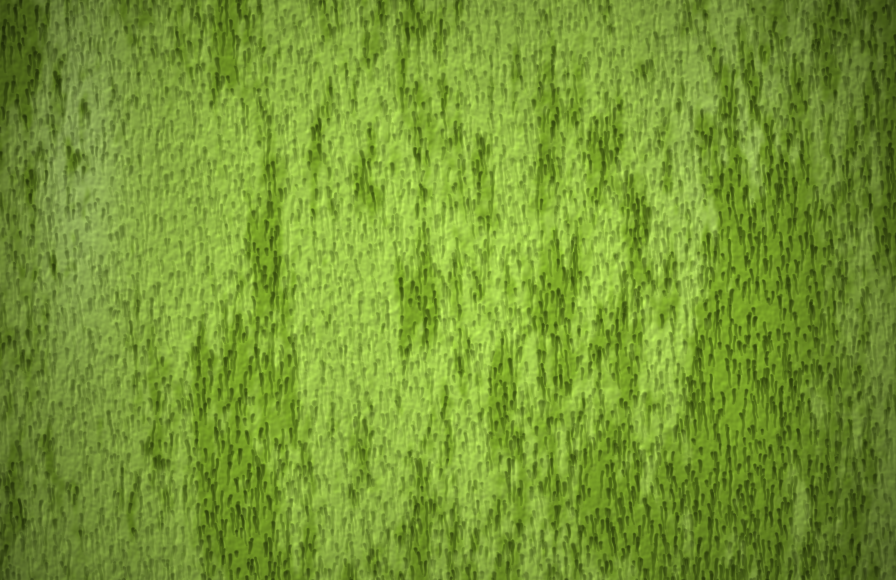
Write a WebGL 2 fragment shader that draws this texture.

```glsl
#version 300 es
precision highp float;
// Green scored plaster: vertical gouges and pits, mottled stain, rough grain and dark edges.
uniform vec2 u_resolution;
out vec4 fragColor;

vec3 hash3(vec2 p) {
  vec3 q = fract(vec3(p.xyx) * vec3(0.1031, 0.1030, 0.0973));
  q += dot(q, q.yxz + 33.33);
  return fract((q.xxy + q.yzz) * q.zyx);
}

// Cellular noise: signed soft bumps around one jittered point per cell.
float bumps(vec2 p) {
  vec2 cell = floor(p);
  float sum = 0.0;
  for (int j = -1; j <= 1; j++)
    for (int i = -1; i <= 1; i++) {
      vec2 id = cell + vec2(i, j);
      vec3 h = hash3(id + 71.0);
      vec2 d = p - id - h.xy;
      float k = max(0.0, 1.0 - dot(d, d));
      sum += (2.0 * h.z - 1.0) * k * k;
    }
  return sum;
}

// Tapered, slightly leaning gouges, one per cell, deepest at the upper end.
float gouges(vec2 p, vec2 size, float width, float seed) {
  vec2 cell = floor(p / size);
  float pixel = 1.0 / u_resolution.y;
  float depth = 0.0;
  for (int j = -1; j <= 1; j++)
    for (int i = -1; i <= 1; i++) {
      vec2 id = cell + vec2(i, j);
      vec3 place = hash3(id + seed);
      vec3 form = hash3(id + seed + 137.0);
      vec2 d = p - (id + place.xy) * size;
      d.x += d.y * (form.x - 0.4) * 0.3 + 0.0007 * sin(d.y * 260.0 + form.y * 6.3);
      float halfLength = size.y * mix(0.15, 0.6, form.y);
      float along = clamp(d.y / halfLength, -1.0, 1.0);
      float radius = width * mix(0.55, 1.0, form.z) * (0.75 + 0.25 * along);
      float dist = length(vec2(d.x, d.y - along * halfLength)) - radius;
      float cut = 1.0 - smoothstep(-0.5 * radius, 0.4 * radius + pixel, dist);
      cut *= step(place.z, 0.68) * (0.72 + 0.28 * along);
      depth = max(depth, cut);
    }
  return depth;
}

float scoring(vec2 p) {
  float fine = gouges(p, vec2(0.013, 0.042), 0.0024, 11.0);
  float coarse = gouges(p, vec2(0.022, 0.075), 0.0028, 53.0);
  return max(fine * 0.85, coarse);
}

float grain(vec2 p) {
  return 0.6 * bumps(p * vec2(105.0, 80.0)) + 0.4 * bumps(p * vec2(190.0, 170.0));
}

void main() {
  vec2 p = gl_FragCoord.xy / u_resolution.y;
  vec2 edge = abs(gl_FragCoord.xy / u_resolution * 2.0 - 1.0);
  vec2 towardLight = vec2(-0.0025, 0.0035);

  // Stain gathered in ragged vertical streaks
  float broad = bumps(p * vec2(7.0, 2.5) + 3.0);
  float streak = 0.6 * broad + 0.55 * bumps(p * vec2(26.0, 7.0))
    + 0.5 * bumps(p * vec2(70.0, 15.0)) + 0.35 * bumps(p * vec2(100.0, 55.0) + 9.0);

  // Worn pale bands on both sides
  vec2 left = (p - vec2(0.13, 0.72)) / vec2(0.08, 0.3);
  vec2 right = (p - vec2(1.27, 0.72)) / vec2(0.12, 0.25);
  float worn = exp(-dot(left, left)) + 0.6 * exp(-dot(right, right));
  float stain = smoothstep(-0.5, 0.55, streak - 0.4 * worn);

  vec3 pale = mix(vec3(0.62, 0.77, 0.30), vec3(0.69, 0.82, 0.43), worn);
  vec3 color = mix(pale, vec3(0.46, 0.61, 0.15), stain);

  // Raking light over the rough surface
  float slope = grain(p) - grain(p + towardLight);
  color *= 1.0 + clamp(0.17 * slope, -0.22, 0.22) + 0.05 * broad;

  // Gouges and pits, with a lit lip on the far side
  float cuts = scoring(p) * mix(0.35, 1.0, stain);
  float lip = scoring(p + 1.4 * towardLight) * (1.0 - cuts);
  float pits = gouges(p, vec2(0.018, 0.021), 0.0032, 97.0) * mix(0.45, 0.9, stain);
  color += vec3(0.07, 0.07, 0.05) * lip;
  color = mix(color, vec3(0.24, 0.34, 0.06), 0.8 * cuts);
  color = mix(color, vec3(0.17, 0.24, 0.04), 0.8 * pits);

  // Darkened border
  color *= 1.1 * (1.0 - 0.38 * pow(edge.x, 2.5)) * (1.0 - 0.22 * edge.y * edge.y);
  fragColor = vec4(clamp(color, 0.0, 1.0), 1.0);
}
```
